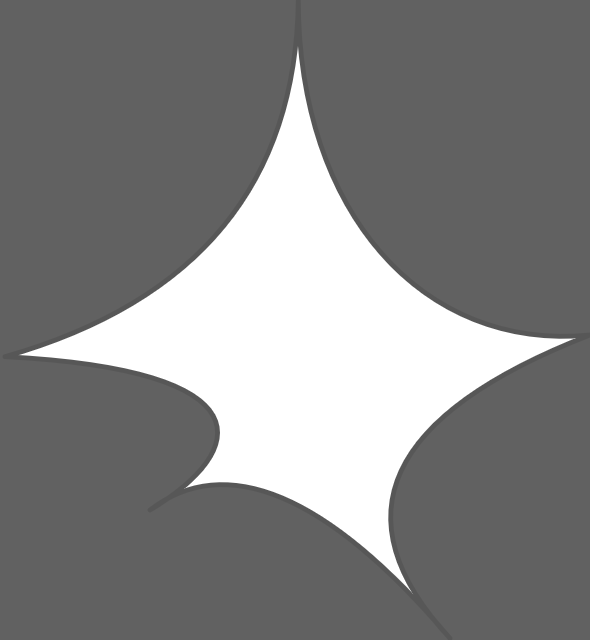
This background is drawn by a Shadertoy shader. Its source:

```glsl
// A white, curved four-pointed spark with a thin dark outline on flat grey.

#define BACKDROP vec3(0.38)
#define OUTLINE vec3(0.343)
#define FILL vec3(1.0)
#define HALF_STROKE 0.0038
#define STEPS 32

// Corners of the spark, in units of the canvas height
const vec2 TOP = vec2(0.4661, 1.0);
const vec2 RIGHT = vec2(0.9219, 0.4766);
const vec2 BOTTOM = vec2(0.7031, 0.0026);
const vec2 NOTCH = vec2(0.2344, 0.2031);
const vec2 LEFT = vec2(0.0078, 0.4427);

vec2 cubicBezier(vec2 a, vec2 b, vec2 c, vec2 d, float t) {
    float s = 1.0 - t;
    return s * s * s * a + 3.0 * s * t * (s * b + t * c) + t * t * t * d;
}

float segmentDistance(vec2 p, vec2 a, vec2 b) {
    vec2 ab = b - a;
    float t = clamp(dot(p - a, ab) / dot(ab, ab), 0.0, 1.0);
    return length(p - a - t * ab);
}

// Adds one curved side: nearest distance, and a sign flipped at each ray crossing
void addSide(vec2 p, vec2 a, vec2 b, vec2 c, vec2 d, inout float dist, inout float side) {
    vec2 from = a;
    for (int i = 1; i <= STEPS; i++) {
        vec2 to = cubicBezier(a, b, c, d, float(i) / float(STEPS));
        dist = min(dist, segmentDistance(p, from, to));
        if ((from.y > p.y) != (to.y > p.y)) {
            float crossing = mix(from.x, to.x, (p.y - from.y) / (to.y - from.y));
            if (p.x < crossing) side = -side;
        }
        from = to;
    }
}

// Coverage of a shape from its signed distance, softened over one pixel
float coverage(float dist, float pixel) {
    return clamp(0.5 - dist / pixel, 0.0, 1.0);
}

void mainImage(out vec4 fragColor, in vec2 fragCoord) {
    float pixel = 1.0 / iResolution.y;
    vec2 p = fragCoord * pixel;

    // Closed outline, clockwise from the top
    float dist = 10.0;
    float side = 1.0;
    addSide(p, TOP, vec2(0.4661, 0.668), vec2(0.6615, 0.4505), RIGHT, dist, side);
    addSide(p, RIGHT, vec2(0.6025, 0.3525), vec2(0.5273, 0.1921), BOTTOM, dist, side);
    addSide(p, BOTTOM, vec2(0.5104, 0.2305), vec2(0.3511, 0.2934), NOTCH, dist, side);
    addSide(p, NOTCH, vec2(0.3906, 0.2969), vec2(0.4167, 0.4219), LEFT, dist, side);
    addSide(p, LEFT, vec2(0.3099, 0.5286), vec2(0.4627, 0.7144), TOP, dist, side);

    // Fill first, then the stroke over its edge
    vec3 color = mix(BACKDROP, FILL, coverage(side * dist, pixel));
    color = mix(color, OUTLINE, coverage(dist - HALF_STROKE, pixel));
    fragColor = vec4(color, 1.0);
}
```
